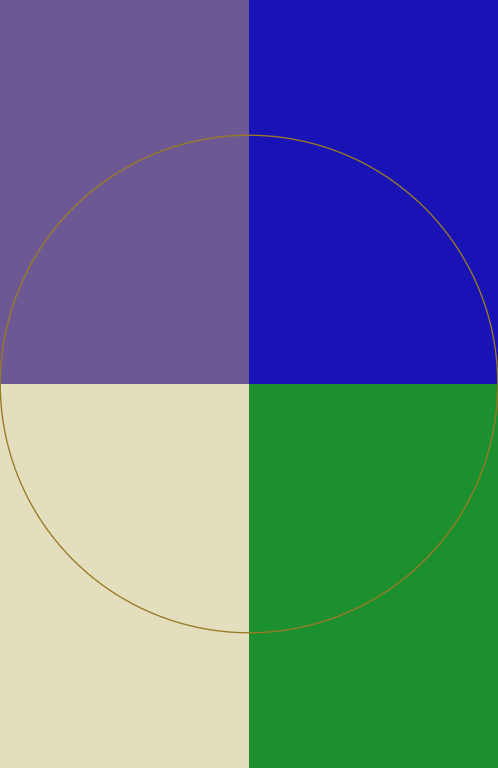
Give the GLSL for this background, as a Shadertoy shader.

```glsl
// Four flat colour quadrants crossed by a thin golden ring that spans the width.
#define RING_RADIUS 0.4995
#define RING_WIDTH 0.0027
#define RING_COLOR vec3(0.60, 0.48, 0.14)
#define TOP_LEFT vec3(0.425, 0.350, 0.580)
#define TOP_RIGHT vec3(0.100, 0.070, 0.710)
#define BOTTOM_LEFT vec3(0.890, 0.870, 0.740)
#define BOTTOM_RIGHT vec3(0.110, 0.560, 0.180)

// Antialiased coverage of the region where the signed distance is positive.
float coverage(float dist, float pixel) {
    return clamp(dist / pixel + 0.5, 0.0, 1.0);
}

void mainImage(out vec4 fragColor, in vec2 fragCoord) {
    // Centred coordinates, one unit per canvas width.
    float pixel = 1.0 / iResolution.x;
    vec2 p = (fragCoord - 0.5 * iResolution.xy) * pixel;

    // Quadrants.
    float right = coverage(p.x, pixel);
    float top = coverage(p.y, pixel);
    vec3 lower = mix(BOTTOM_LEFT, BOTTOM_RIGHT, right);
    vec3 upper = mix(TOP_LEFT, TOP_RIGHT, right);
    vec3 color = mix(lower, upper, top);

    // Ring outline.
    float ringDist = abs(length(p) - RING_RADIUS);
    float ring = coverage(0.5 * RING_WIDTH - ringDist, pixel);
    color = mix(color, RING_COLOR, ring);

    fragColor = vec4(color, 1.0);
}
```
